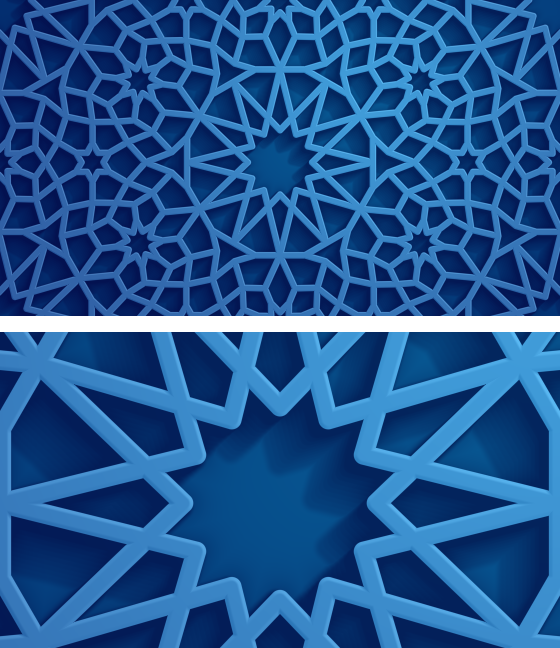
Top: the whole. Bottom: its middle third, enlarged.
Give the GLSL for this pattern, as a Shadertoy shader.

```glsl
const float PI = 3.14159265;

float segment(vec2 p, vec2 a, vec2 b) {
    vec2 ab = b - a;
    return length(p - a - ab * clamp(dot(p - a, ab) / dot(ab, ab), 0.0, 1.0));
}

vec2 reflectAbove(vec2 p, float angle) {
    vec2 n = vec2(-sin(angle), cos(angle));
    return p - 2.0 * max(dot(p, n), 0.0) * n;
}

// Mirrored sector of an n-fold rotation, with its axis on +x
vec2 sector(vec2 p, float n, float axis) {
    float s = 2.0 * PI / n;
    float a = abs(mod(atan(p.y, p.x) - axis + 0.5 * s, s) - 0.5 * s);
    return length(p) * vec2(cos(a), sin(a));
}

// Small star with a spoke leaving every tip
float spokedStar(vec2 p, float n, float axis, float dent, float tip, float spoke) {
    vec2 q = sector(p, n, axis);
    vec2 u = vec2(cos(PI / n), sin(PI / n));
    return min(segment(q, vec2(dent, 0), tip * u), segment(q, tip * u, spoke * u));
}

// Twelve spears and petals inside a twelve-sided frame
float rosette(vec2 p) {
    vec2 q = sector(p, 12.0, 0.0);
    vec2 apex = vec2(1.27, 0), shoulder = vec2(0.61, 0.163);
    float d = segment(q, apex, shoulder);
    d = min(d, segment(q, shoulder, vec2(0.44, 0)));
    return min(d, segment(q, apex, vec2(1.27, 0.34)));
}

// Fold the plane into one 30-60-90 triangle of the hexagonal lattice
vec2 foldLattice(vec2 p) {
    vec2 cell = vec2(7.69, 4.44);
    vec2 a = mod(p + 0.5 * cell, cell) - 0.5 * cell;
    vec2 b = mod(p, cell) - 0.5 * cell;
    p = abs(dot(a, a) < dot(b, b) ? a : b);
    return reflectAbove(reflectAbove(p, PI / 3.0), PI / 6.0);
}

// Distance to the centre line of the nearest strap
float strapDistance(vec2 p) {
    p = foldLattice(p);
    float d = rosette(p);
    d = min(d, spokedStar(p - vec2(2.563, 0), 6.0, 0.0, 0.15, 0.26, 0.55));
    d = min(d, spokedStar(p - vec2(1.923, 1.11), 8.0, PI / 6.0, 0.17, 0.32, 0.54));

    // Straps joining the rosette to the two kinds of star
    vec2 apex = vec2(1.10, 0.635), corner = vec2(1.27, 0.34);
    vec2 dent = vec2(1.48, 0.14), point = vec2(1.84, 0);
    vec2 hub = vec2(1.74, 0.415), spokeC = vec2(2.087, 0.275);
    vec2 spokeO = vec2(1.594, 0.682), spokeM = vec2(1.993, 0.575);
    vec2 crossing = vec2(2.243, 0.555);
    d = min(d, segment(p, spokeC, point));
    d = min(d, segment(p, spokeC, crossing));
    d = min(d, segment(p, spokeM, crossing));
    d = min(d, segment(p, spokeO, apex));
    d = min(d, segment(p, spokeO, hub));
    d = min(d, segment(p, spokeM, hub));
    d = min(d, segment(p, corner, dent));
    d = min(d, segment(p, dent, hub));
    d = min(d, segment(p, dent, point));
    return min(d, segment(p, hub, spokeC));
}

void mainImage(out vec4 fragColor, in vec2 fragCoord) {
    float px = 4.32 / iResolution.y;
    vec2 p = (fragCoord - 0.5 * iResolution.xy) * px + vec2(0, 0.06);
    vec2 light = normalize(vec2(1.0, 0.9));
    float halfWidth = 0.045;
    float d = strapDistance(p);

    // Soft shadow cast on the floor, fading with distance from the strap
    float shadow = 0.0;
    for (int i = 1; i <= 12; i++) {
        float t = float(i) / 12.0;
        float cover = 1.0 - smoothstep(-0.015, 0.03, strapDistance(p + light * 0.3 * t) - halfWidth);
        shadow = max(shadow, cover * (1.0 - 0.65 * t));
    }
    float contact = exp(-max(d - halfWidth, 0.0) * 16.0);
    shadow = clamp(shadow + 0.35 * contact, 0.0, 1.0);

    // Broad glow at the upper right, night blue at the left
    float glow = exp(-0.11 * dot(p - vec2(1.2, 1.0), p - vec2(1.2, 1.0)));
    vec3 ground = mix(vec3(0.01, 0.17, 0.43), vec3(0.03, 0.36, 0.59), glow);
    vec3 shade = mix(vec3(0.01, 0.06, 0.31), vec3(0.01, 0.15, 0.37), glow);
    vec3 color = mix(ground, shade, shadow);

    // Raised straps with a thin bevel
    vec3 strap = mix(vec3(0.19, 0.37, 0.64), vec3(0.25, 0.61, 0.85), glow);
    float slope = (strapDistance(p + light * 0.015) - d) / 0.015;
    float bevel = smoothstep(0.022, 0.036, d);
    strap += bevel * (0.03 + 0.10 * slope) * vec3(0.8, 0.9, 0.8);
    color = mix(color, strap, 1.0 - smoothstep(-0.7 * px, 0.7 * px, d - halfWidth));

    fragColor = vec4(color, 1.0);
}
```
